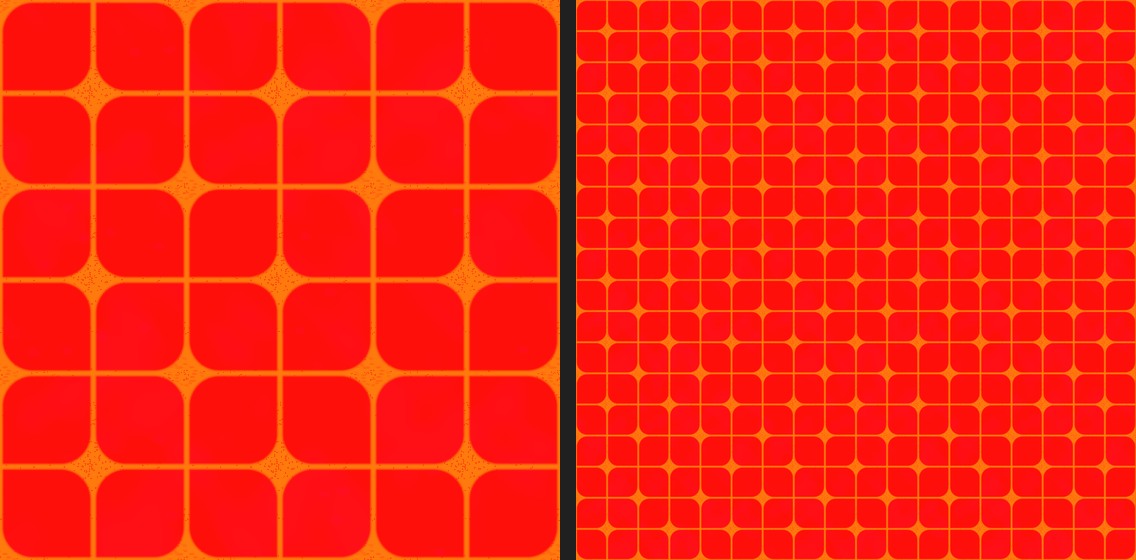
Left: one tile. Right: repeated 3 by 3.
This pattern is drawn by a WebGL 2 fragment shader. Its source:

```glsl
#version 300 es
precision highp float;

uniform vec2 u_resolution;
out vec4 fragColor;

const float TAU = 6.2831853;
const float TILES = 6.0;          // tiles across and down
const float HALF_TILE = 0.469;    // lengths below are in tile widths
const float STAR_RADIUS = 0.32;
const float SHARP_RADIUS = 0.012;
const float EDGE_BLUR = 0.015;

const vec3 WARM_RED = vec3(1.0, 0.06, 0.035);
const vec3 COOL_RED = vec3(1.0, 0.06, 0.085);
const vec3 MAGENTA = vec3(1.0, 0.04, 0.2);
const vec3 ORANGE = vec3(1.0, 0.48, 0.05);
const vec3 DEEP_ORANGE = vec3(1.0, 0.41, 0.04);
const vec3 SPECK = vec3(1.0, 0.24, 0.05);

vec3 hash3(vec2 p) {
    vec3 q = fract(p.xyx * vec3(0.1031, 0.1030, 0.0973));
    q += dot(q, q.yxz + 33.33);
    return fract((q.xxy + q.yzz) * q.zyx);
}

// Wrapping cellular noise: distance to the nearest point, and its random id
vec2 cellular(vec2 p, vec2 period) {
    vec2 cell = floor(p);
    vec2 nearest = vec2(8.0, 0.0);
    for (int y = -1; y <= 1; y++) {
        for (int x = -1; x <= 1; x++) {
            vec2 neighbour = cell + vec2(x, y);
            vec3 rnd = hash3(mod(neighbour, period) + 3.7);
            float dist = length(neighbour + rnd.xy - p);
            if (dist < nearest.x) nearest = vec2(dist, rnd.z);
        }
    }
    return nearest;
}

// Layered sines with whole frequencies, roughly -1 to 1
float wash(vec2 uv) {
    vec2 t = uv * TAU;
    float s = sin(2.0 * t.x + 3.0 * t.y + 1.5 * sin(t.x * 3.0));
    s += 0.7 * sin(5.0 * t.x - 4.0 * t.y + 1.8 * sin(t.y * 2.0));
    s += 0.4 * sin(9.0 * t.x + 7.0 * t.y + 1.2 * sin(t.y * 5.0));
    return s / 2.1;
}

float roundedBox(vec2 p, float halfSize, float radius) {
    vec2 q = abs(p) - halfSize + radius;
    return min(max(q.x, q.y), 0.0) + length(max(q, 0.0)) - radius;
}

// Tile distance: corners on even vertices are rounded, leaving stars
float tileDistance(vec2 grid) {
    vec2 local = fract(grid) - 0.5;
    vec2 vertex = floor(grid) + step(0.0, local);
    float odd = mod(vertex.x + vertex.y, 2.0);
    return roundedBox(local, HALF_TILE, mix(STAR_RADIUS, SHARP_RADIUS, odd));
}

vec3 redPaint(vec2 uv, vec2 tile) {
    float tone = wash(uv) * 0.6 + hash3(tile + 11.0).x - 0.5;
    vec3 paint = mix(WARM_RED, COOL_RED, smoothstep(-0.1, 0.55, tone));
    vec2 blot = cellular(uv * vec2(24.0, 36.0), vec2(24.0, 36.0));
    float stain = smoothstep(0.4, 0.0, blot.x) * step(0.975, blot.y);
    return mix(paint, MAGENTA, 0.4 * stain);
}

// Wear repeats with the star motif, every two tiles
vec3 orangePaint(vec2 grid, float dist) {
    vec3 paint = mix(DEEP_ORANGE, ORANGE, smoothstep(0.0, 0.035, dist));
    vec2 fromOdd = mod(grid, 2.0) - 1.0;
    vec2 fromEven = mod(grid + 1.0, 2.0) - 1.0;

    // Fine specks gather in the odd stars and in scattered patches
    vec2 offset = fromOdd - vec2(0.0, 0.07);
    float cluster = 0.5 * exp(-30.0 * dot(offset, offset));
    vec2 patches = cellular(grid * 5.0, vec2(10.0));
    float scatter = 0.45 * smoothstep(0.45, 0.15, patches.x) * step(0.4, patches.y);
    vec2 grain = cellular(grid * 42.0, vec2(84.0));
    float present = step(grain.y, max(cluster, scatter) + 0.02);
    float speck = present * smoothstep(0.55, 0.25, grain.x);

    // Flat smears cross the even stars
    vec2 streak = cellular(grid * vec2(14.0, 32.0), vec2(28.0, 64.0));
    float smear = smoothstep(0.55, 0.2, streak.x) * step(0.55, streak.y);
    smear *= exp(-28.0 * dot(fromEven, fromEven));

    paint = mix(paint, SPECK, 0.45 * smear);
    return mix(paint, SPECK, 0.75 * speck);
}

void main() {
    vec2 uv = gl_FragCoord.xy / u_resolution;
    vec2 grid = uv * TILES;
    float dist = tileDistance(grid);
    float pixel = TILES / min(u_resolution.x, u_resolution.y);
    float blur = max(EDGE_BLUR, 0.75 * pixel);
    float grout = smoothstep(-blur, blur, dist);
    vec3 colour = mix(redPaint(uv, floor(grid)), orangePaint(grid, dist), grout);
    fragColor = vec4(colour, 1.0);
}
```
